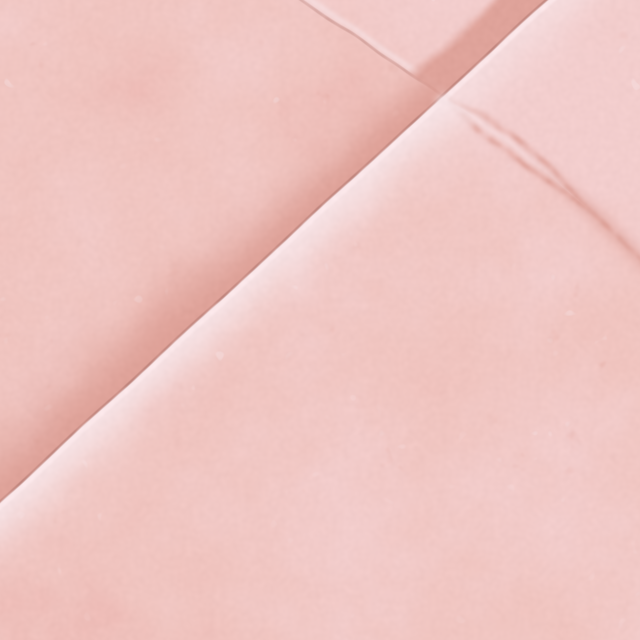
Give the GLSL for this texture, as a WebGL 2 fragment shader.

```glsl
#version 300 es
precision highp float;
// Glazed pink tiles meeting at a diagonal seam, crossed by a thinner, bent joint.
// Signed distances to both seams drive a shaded bevel, a pale bevel and fine grooves;
// layered gradient noise mottles the glaze, and each tile gets its own tint.
uniform vec2 u_resolution;
out vec4 fragColor;

const vec3 ROSE = vec3(0.925, 0.715, 0.695);
const vec3 SKIN = vec3(0.940, 0.770, 0.750);
const vec3 BLUSH = vec3(0.950, 0.805, 0.803);
const vec3 PALE = vec3(0.965, 0.890, 0.900);
const vec3 SHADE = vec3(0.860, 0.610, 0.570);
const vec3 GROOVE = vec3(0.700, 0.470, 0.440);
const vec2 CROSSING = vec2(0.684, 0.843);
const vec2 ALONG = vec2(0.737, 0.676);

vec2 hash2(vec2 p) {
  vec3 q = fract(p.xyx * vec3(0.1031, 0.1030, 0.0973));
  q += dot(q, q.yzx + 33.33);
  return fract((q.xx + q.yz) * q.zy);
}

float cornerSlope(vec2 cell, vec2 f, vec2 corner) {
  return dot(hash2(cell + corner) * 2.0 - 1.0, f - corner);
}

// Gradient noise, roughly -0.6 to 0.6
float noise(vec2 p) {
  vec2 i = floor(p), f = fract(p);
  vec2 w = f * f * f * (f * (f * 6.0 - 15.0) + 10.0);
  float low = mix(cornerSlope(i, f, vec2(0, 0)), cornerSlope(i, f, vec2(1, 0)), w.x);
  float high = mix(cornerSlope(i, f, vec2(0, 1)), cornerSlope(i, f, vec2(1, 1)), w.x);
  return mix(low, high, w.y);
}

float fbm(vec2 p, int octaves) {
  float sum = 0.0, gain = 0.6;
  for (int i = 0; i < octaves; i++) {
    sum += gain * noise(p);
    p = mat2(1.6, 1.2, -1.2, 1.6) * p + 17.3;
    gain *= 0.5;
  }
  return sum;
}

// Soft line of the given half width around distance zero
float stroke(float dist, float halfWidth, float blur) {
  return 1.0 - smoothstep(halfWidth - blur, halfWidth + blur, abs(dist));
}

float falloff(float dist, float width) {
  float x = dist / width;
  return exp(-x * x);
}

// Signed distance to the cross joint, which bends down toward the right
float crossJoint(vec2 p) {
  float bend = max(p.x - 0.73, 0.0);
  return (p.y - 0.855 + 0.68 * (p.x - CROSSING.x) + 0.6 * bend * bend) * 0.82;
}

// Mottled glaze with a tint offset; 0 is rosy, 1 is blush
vec3 glaze(vec2 p, float tint) {
  float tone = tint + 0.85 * fbm(p * 3.2 + 4.0, 5) + 0.22 * fbm(p * 14.0, 3);
  vec3 col = mix(ROSE, SKIN, smoothstep(0.0, 0.5, tone));
  return mix(col, BLUSH, smoothstep(0.4, 0.95, tone));
}

// Small smudges and pale flecks scattered in the glaze
vec3 wear(vec3 col, vec2 p) {
  float patches = smoothstep(-0.05, 0.3, noise(p * 5.0 + 9.0));
  float smudge = smoothstep(0.20, 0.52, fbm(p * 24.0 + 31.0, 3));
  float fleck = smoothstep(0.34, 0.52, noise(p * 48.0 + 5.0));
  col = mix(col, SHADE, 0.45 * smudge * patches);
  return mix(col, PALE, 0.38 * fleck * patches);
}

void main() {
  vec2 p = gl_FragCoord.xy / u_resolution;
  float px = 1.0 / min(u_resolution.x, u_resolution.y);
  float blur = max(px, 0.0016);
  vec2 local = p - CROSSING;
  float along = dot(local, ALONG);
  float seam = dot(local, vec2(-ALONG.y, ALONG.x)) + 0.004 * noise(p * 7.0);
  float joint = crossJoint(p) + 0.004 * noise(p * 19.0);
  float upperLeft = smoothstep(-px, px, seam);
  float beyond = smoothstep(-0.004, 0.004, joint);

  // Tile bodies: cooler and paler on the right, rosier toward the bottom left
  float tint = mix(0.60 + 0.22 * (p.x - 0.5), 0.52, upperLeft) + 0.20 * beyond;
  tint -= 0.22 * falloff(length(p - vec2(0.30, 0.10)), 0.25) * (1.0 - upperLeft);
  vec3 col = wear(glaze(p, tint), p);

  // Cross joint: one fine groove on the left, frayed double ridge on the right
  float reach = max(-along, 0.0) + max(-seam, 0.0);
  float frayed = noise(p * 45.0);
  float thin = stroke(joint, 0.0022, blur) * (0.65 + 0.4 * frayed);
  float lip = falloff(joint - 0.008, 0.006);
  vec3 leftJoint = mix(mix(col, PALE, 0.55 * lip), GROOVE, 0.55 * thin);
  float spread = 0.012 * smoothstep(0.0, 0.08, reach) * (1.0 - smoothstep(0.17, 0.30, reach));
  float ridges = max(falloff(joint - spread, 0.006), falloff(joint + spread, 0.006));
  float band = falloff(joint, 0.016) * smoothstep(0.12, 0.30, reach);
  vec3 rightJoint = mix(col, PALE, 0.35 * falloff(joint, 0.008));
  rightJoint = mix(rightJoint, SHADE, clamp(ridges * (0.5 + 0.7 * frayed), 0.0, 0.7));
  rightJoint = mix(rightJoint, SHADE, 0.45 * band);
  col = mix(rightJoint, leftJoint, upperLeft);

  // Bevels: warm shade above the seam, pale light below it
  float ripple = 1.0 + 0.5 * fbm(p * 9.0, 3);
  float shadeWidth = mix(0.075, 0.050, smoothstep(-0.8, 0.0, along)) * ripple;
  float crisp = 1.0 - smoothstep(0.045, 0.068, seam * ripple);
  float shadow = mix(falloff(seam, shadeWidth), crisp, beyond);
  float light = falloff(seam, 0.055 * ripple) * mix(0.95, 0.65, beyond);
  col = mix(mix(col, PALE, light), mix(col, SHADE, 0.85 * shadow), upperLeft);

  // Main seam: broken dark groove beside a bright rim
  float broken = 0.55 + 0.7 * noise(vec2(along * 30.0, 2.0));
  col = mix(col, PALE + 0.03, 0.7 * stroke(seam + 0.005, 0.004, 0.003));
  col = mix(col, GROOVE, clamp(broken, 0.1, 0.8) * stroke(seam - 0.001, 0.0020, blur));
  col = mix(col, PALE, 0.8 * falloff(length(local - vec2(0.008, -0.002)), 0.011));

  // Fine grain
  col += 0.014 * noise(p * 110.0) + 0.010 * noise(p * 60.0 + 40.0);
  fragColor = vec4(clamp(col, 0.0, 1.0), 1.0);
}
```
